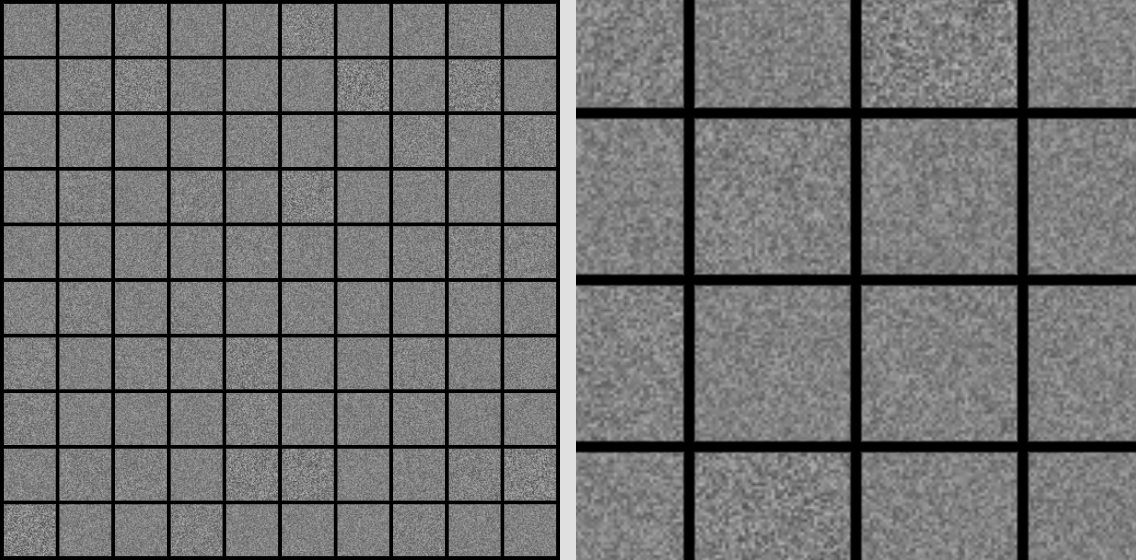
Left: the whole. Right: its middle third, enlarged.
Reproduce this pattern procedurally as a three.js fragment shader.

```glsl
// Ten by ten grid of grainy grey square tiles parted by thin black lines.
varying vec2 vUv;

const float TILES = 10.0;            // repeats across and down
const float PITCH = 0.0993;          // distance between line centres
const float LINE_WIDTH = 0.0066;
const float EDGE_SOFTNESS = 0.002;   // width of the smoothed line edge
const vec3 LINE_COLOR = vec3(0.0);
const vec3 TILE_COLOR = vec3(0.505);
const float GRAIN_COUNT = 512.0;     // grains across the canvas
const vec2 GRAIN_SHIFT = vec2(0.3);  // lattice offset, blends neighbouring grains
const float GRAIN_STRENGTH = 0.187;
const float CONTRAST_MIN = 0.85;     // calmest tile
const float CONTRAST_MAX = 1.4;      // roughest tile

// Sine-free hash, 0 to 1
float hash(vec2 p) {
  vec3 q = fract(vec3(p.xyx) * 0.1031);
  q += dot(q, q.yzx + 33.33);
  return fract((q.x + q.y) * q.z);
}

// One grain value, -1 to 1, denser around zero
float grain(vec2 cell) {
  return hash(cell) + hash(cell + vec2(617.0, 239.0)) - 1.0;
}

// Grain blended between lattice points
float grainNoise(vec2 p) {
  vec2 cell = floor(p);
  vec2 f = fract(p);
  float bottom = mix(grain(cell), grain(cell + vec2(1.0, 0.0)), f.x);
  float top = mix(grain(cell + vec2(0.0, 1.0)), grain(cell + 1.0), f.x);
  return mix(bottom, top, f.y);
}

void main() {
  // Grid coordinates; the outer rim clamps onto the border line
  vec2 grid = clamp((vUv - 0.5) / PITCH + 0.5 * TILES, 0.0, TILES);

  // Distance to the nearest line centre
  vec2 toLine = abs(fract(grid + 0.5) - 0.5) * PITCH;
  float lineDistance = min(toLine.x, toLine.y) - 0.5 * LINE_WIDTH;
  float tileMask = smoothstep(-0.5 * EDGE_SOFTNESS, 0.5 * EDGE_SOFTNESS, lineDistance);

  // Grain, with a few tiles rougher than the rest
  float roughness = pow(hash(floor(grid) + 71.0), 3.0);
  float contrast = mix(CONTRAST_MIN, CONTRAST_MAX, roughness);
  float speckle = grainNoise(vUv * GRAIN_COUNT + GRAIN_SHIFT);
  vec3 tile = TILE_COLOR + GRAIN_STRENGTH * contrast * speckle;

  gl_FragColor = vec4(mix(LINE_COLOR, tile, tileMask), 1.0);
}
```
